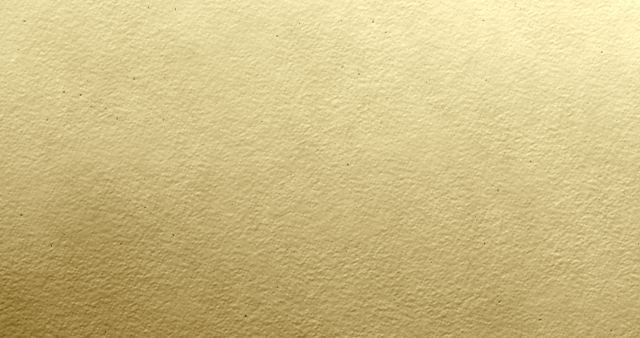
Reproduce this texture procedurally as a Shadertoy shader.

```glsl
// Rough golden plaster under a soft light that fades from top right to lower left.
// Fine relief comes from value noise shaded as an emboss; scattered pits,
// pale flakes and a few hairline scratches are laid over it.

float hash(vec2 p) {
    vec3 q = fract(vec3(p.xyx) * 0.1031);
    q += dot(q, q.yzx + 33.33);
    return fract((q.x + q.y) * q.z);
}

float noise(vec2 p) {
    vec2 cell = floor(p), f = fract(p);
    f = f * f * (3.0 - 2.0 * f);
    float low = mix(hash(cell), hash(cell + vec2(1, 0)), f.x);
    float high = mix(hash(cell + vec2(0, 1)), hash(cell + vec2(1, 1)), f.x);
    return mix(low, high, f.y);
}

float fbm(vec2 p) {
    float sum = 0.0, amp = 0.5;
    for (int i = 0; i < 4; i++) {
        sum += amp * noise(p);
        p = mat2(1.6, 1.2, -1.2, 1.6) * p + 7.3;
        amp *= 0.5;
    }
    return sum;
}

// Height of the plaster: small lumps slightly wider than tall, with finer grit
float relief(vec2 p) {
    vec2 lumps = mat2(0.98, 0.2, -0.2, 0.98) * p;
    vec2 grit = mat2(0.9, -0.43, 0.43, 0.9) * p;
    return 0.5 * noise(lumps * vec2(84, 112)) + 0.5 * noise(grit * vec2(150, 180) + 31.0);
}

// One small irregular blot in some cells of a grid
float blots(vec2 p, float density, float chance, float size, float seed) {
    vec2 g = p * density, cell = floor(g) + seed;
    vec2 centre = 0.25 + 0.5 * vec2(hash(cell + 11.0), hash(cell + 23.0));
    vec2 d = (fract(g) - centre) / density;
    float a = 3.14 * hash(cell + 37.0);
    d = mat2(cos(a), -sin(a), sin(a), cos(a)) * d;
    d.y *= 1.0 + 1.2 * hash(cell + 41.0);
    float radius = size * (0.4 + 0.8 * hash(cell + 53.0));
    float edge = length(d) + 0.0015 * (noise(p * 300.0) - 0.5);
    float blot = 1.0 - smoothstep(radius - 0.002, radius + 0.002, edge);
    return blot * step(hash(cell), chance);
}

// Faint curved hairlines, most of them leaning to the left
float scratches(vec2 p, float aspect) {
    float sum = 0.0;
    for (float i = 0.0; i < 7.0; i++) {
        vec2 centre = vec2(hash(vec2(i, 3)) * aspect, 0.1 + 0.8 * hash(vec2(i, 8)));
        float a = 1.6 + 1.5 * hash(vec2(i, 14));
        vec2 d = mat2(cos(a), -sin(a), sin(a), cos(a)) * (p - centre);
        float len = 0.02 + 0.06 * hash(vec2(i, 19));
        d.y += 3.0 * d.x * d.x;
        float line = 1.0 - smoothstep(0.0005, 0.003, abs(d.y));
        sum += line * (1.0 - smoothstep(0.6 * len, len, abs(d.x)));
    }
    return sum;
}

void mainImage(out vec4 fragColor, in vec2 fragCoord) {
    vec2 uv = fragCoord / iResolution.xy;
    vec2 p = fragCoord / iResolution.y;
    float aspect = iResolution.x / iResolution.y;

    // Broad light, with a dim lower left and a glowing upper right corner
    float tone = 0.682 + 0.225 * uv.y + 0.05 * uv.x;
    tone -= 0.10 * exp(-5.0 * dot(uv, uv));
    tone += 0.05 * exp(-7.0 * dot(1.0 - uv, 1.0 - uv));
    tone += 0.07 * (fbm(p * 3.5) - 0.47);
    tone += 0.03 * (noise(p * 28.0) - 0.5);

    // Emboss lit from above, a little stronger where the wall is darker
    vec2 towardLight = vec2(-0.0012, 0.0038);
    float slope = relief(p) - relief(p + towardLight);
    float patchy = 0.75 + 0.5 * noise(p * 9.0);
    tone += slope * patchy * mix(0.26, 0.15, uv.y);

    // Pits gather in worn patches and carry a lit lower rim
    float worn = smoothstep(0.4, 0.6, fbm(p * 4.0 + 12.0));
    float pits = blots(p, 24.0, 0.08, 0.0032, 5.0);
    float specks = blots(p, 60.0, 0.18, 0.0018, 90.0) * worn;
    float rim = blots(p + vec2(-0.001, 0.005), 24.0, 0.08, 0.0032, 5.0);
    float flakes = blots(p, 19.0, 0.12, 0.005, 160.0);
    tone += 0.05 * rim * (1.0 - pits) + 0.05 * flakes;
    tone -= 0.22 * pits + 0.12 * specks;
    tone -= 0.04 * scratches(p, aspect);

    // Ochre in the shade to pale cream in the light
    vec3 gold = vec3(tone, 1.15 * tone - 0.192, 1.25 * tone - 0.496);
    fragColor = vec4(clamp(gold, 0.0, 1.0), 1.0);
}
```
